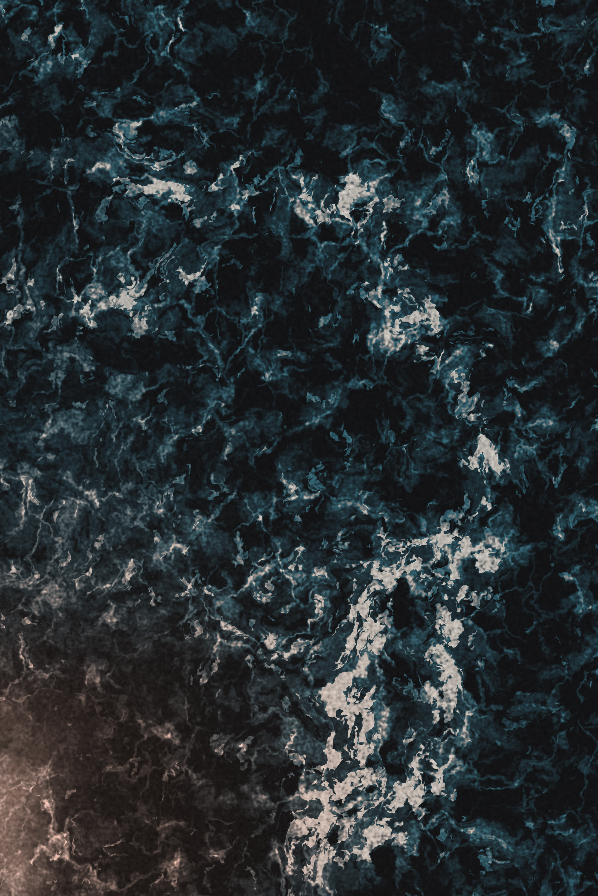
A Shadertoy shader for this texture:

```glsl
// Dark brecciated marble: near-black stone with mottled teal haze, broken cracks
// and pale shards crowding along a few seams; a warm stain in the lower left.
// Warped Voronoi borders give the cracks, gradient noise the haze and shards.
#define COARSE_CELLS 12.0
#define FINE_CELLS 31.0
#define WARP 0.035
#define HAZE 0.40
#define HAZE_SCALE 24.0
#define VEIN_WIDTH 0.0016
#define VEIN_GAIN 0.75
#define WISP_GAIN 0.30
#define SHARD_SCALE 44.0
#define SHARD_GAIN 0.78
#define GRAIN 0.32

const vec3 BLACK = vec3(0.072, 0.074, 0.082);
const vec3 DEEP  = vec3(0.115, 0.190, 0.222);
const vec3 TEAL  = vec3(0.180, 0.365, 0.420);
const vec3 STEEL = vec3(0.275, 0.345, 0.370);
const vec3 ASH   = vec3(0.460, 0.470, 0.470);
const vec3 BONE  = vec3(0.710, 0.695, 0.670);
const vec3 BROWN = vec3(1.220, 0.970, 0.880);
const vec3 BLUSH = vec3(0.600, 0.470, 0.415);

// Seams as segments: start xy, end xy
const vec4 SEAMS[10] = vec4[10](
    vec4(0.33, -0.02, 0.39, 0.20), vec4(0.39, 0.20, 0.42, 0.36),
    vec4(0.42, 0.36, 0.53, 0.43), vec4(0.53, 0.43, 0.54, 0.55),
    vec4(0.54, 0.55, 0.45, 0.64), vec4(0.45, 0.64, 0.43, 0.75),
    vec4(0.43, 0.75, 0.08, 0.80), vec4(0.02, 0.67, 0.20, 0.68),
    vec4(0.34, 0.02, 0.48, 0.13), vec4(0.48, 0.13, 0.53, 0.43));

vec2 hash2(vec2 c) {
    vec3 h = fract(c.xyx * vec3(0.1031, 0.1030, 0.0973));
    h += dot(h, h.yzx + 33.33);
    return fract((h.xx + h.yz) * h.zy);
}
float corner(vec2 cell, vec2 offset) {
    float angle = 6.2832 * hash2(cell).x;
    return dot(vec2(cos(angle), sin(angle)), offset);
}
float gradientNoise(vec2 p) {
    vec2 i = floor(p), f = fract(p), e = vec2(1.0, 0.0);
    vec2 u = f * f * f * (f * (f * 6.0 - 15.0) + 10.0);
    return mix(mix(corner(i, f), corner(i + e, f - e), u.x),
               mix(corner(i + e.yx, f - e.yx), corner(i + 1.0, f - 1.0), u.x), u.y);
}
float fbm(vec2 p, float roughness) {
    float sum = 0.0, gain = 1.0;
    for (int k = 0; k < 4; k++, gain *= roughness) {
        sum += gain * gradientNoise(p);
        p = mat2(1.6, 1.2, -1.2, 1.6) * p + 17.3;
    }
    return sum;
}
// Distance to the nearest Voronoi border, in cell units
float crackDistance(vec2 p) {
    vec2 i = floor(p), f = fract(p), nearCell = vec2(0.0), nearest = vec2(8.0);
    float edge = 8.0;
    for (int k = 0; k < 9; k++) {
        vec2 g = vec2(k % 3, k / 3) - 1.0, r = g + hash2(i + g) - f;
        if (dot(r, r) < dot(nearest, nearest)) { nearest = r; nearCell = g; }
    }
    for (int k = 0; k < 25; k++) {
        vec2 g = nearCell + vec2(k % 5, k / 5) - 2.0;
        vec2 r = g + hash2(i + g) - f, gap = r - nearest;
        if (dot(gap, gap) > 1e-5) edge = min(edge, dot(0.5 * (nearest + r), normalize(gap)));
    }
    return edge;
}
float seamMask(vec2 p) {
    float mask = 0.0;
    for (int k = 0; k < 10; k++) {
        vec2 a = p - SEAMS[k].xy, b = SEAMS[k].zw - SEAMS[k].xy;
        float d = length(a - b * clamp(dot(a, b) / dot(b, b), 0.0, 1.0));
        mask = max(mask, exp(-d * d / 0.0013));
    }
    return mask * mix(1.0, 0.55, smoothstep(0.5, 0.72, p.y));
}
float blob(vec2 d) { return exp(-dot(d, d)); }
float line(float d, float width) { return 1.0 - smoothstep(0.2 * width, 1.9 * width, d); }

vec3 stoneRamp(float t, vec3 middle) {
    vec3 c = mix(BLACK, DEEP, smoothstep(0.0, 0.32, t));
    c = mix(c, middle, smoothstep(0.28, 0.55, t));
    c = mix(c, ASH, smoothstep(0.52, 0.74, t));
    return mix(c, BONE, smoothstep(0.70, 0.95, t));
}

void mainImage(out vec4 fragColor, in vec2 fragCoord) {
    vec2 p = fragCoord / iResolution.y;
    // Bent coordinates, slightly stretched along the rising diagonal
    vec2 q = p + WARP * vec2(fbm(p * 6.0, 0.5), fbm(p * 6.0 + 41.0, 0.5));
    q += 0.009 * vec2(fbm(p * 38.0, 0.6), fbm(p * 38.0 + 9.0, 0.6));
    vec2 s = vec2(dot(q, vec2(0.92, -0.39)), 0.75 * dot(q, vec2(0.39, 0.92)));

    // Where the stone is broken up, fogged or stained
    float cloud = fbm(p * 4.5 + 3.0, 0.5);
    float density = clamp(0.31 + 0.36 * cloud + 0.58 * seamMask(mix(p, q, 0.6)), 0.0, 1.0);
    float fog = blob((q - vec2(0.08, 0.41)) / vec2(0.15, 0.15));
    float stain = blob((q - vec2(0.04, 0.08)) / vec2(0.29, 0.25));
    float glow = blob((q - vec2(-0.01, 0.08)) / vec2(0.075, 0.11));

    // Mottled haze, thinner inside the dark clasts
    float coarse = crackDistance(s * COARSE_CELLS + 5.0);
    float fine = crackDistance(s * FINE_CELLS + 31.0);
    float haze = smoothstep(-0.28, 0.55, fbm(q * HAZE_SCALE, 0.7) + 1.1 * (density - 0.4));
    haze *= 1.0 - 0.45 * smoothstep(0.05, 0.3, coarse);
    float tone = HAZE * haze + 0.09 * stain + fog * (0.20 + 0.25 * fbm(q * 40.0 + 7.0, 0.7));

    // Cracks and wisps: thin in calm stone, wide and pale on the seams
    float breaks = fbm(q * 22.0 + 60.0, 0.6);
    float width = VEIN_WIDTH + 0.004 * density * density * smoothstep(-0.1, 0.5, breaks);
    float vein = line(coarse / COARSE_CELLS, width) * smoothstep(-0.3, 0.3, breaks);
    float hair = line(fine / FINE_CELLS, 0.75 * width) * smoothstep(-0.1, 0.35, fbm(q * 15.0 + 80.0, 0.6));
    float wisp = line(abs(fbm(s * 17.0 + 23.0, 0.6)), 0.05) * smoothstep(-0.2, 0.3, -breaks);
    tone += VEIN_GAIN * (0.2 + 0.8 * density) * max(vein, 0.85 * hair) + WISP_GAIN * density * wisp;

    // Torn pale shards
    float shard = fbm(s * SHARD_SCALE + 12.0, 0.65) + 0.9 * (density - 0.45);
    tone += SHARD_GAIN * smoothstep(0.30, 0.48, shard) * (0.25 + 0.75 * density);

    // Colour, warm stain and grain
    float grain = gradientNoise(p * 310.0) + gradientNoise(p * 170.0 + 5.0);
    tone *= 1.0 + GRAIN * grain;
    vec3 middle = mix(STEEL, TEAL, smoothstep(0.1, 0.5, p.x + 0.4 * p.y - 0.1 + 0.3 * cloud));
    vec3 color = stoneRamp(clamp(tone, 0.0, 1.0), middle);
    vec3 warm = (dot(color, vec3(0.3, 0.5, 0.2)) + 0.015) * BROWN;
    color = mix(color, warm, clamp(1.2 * stain, 0.0, 0.9));
    color = mix(color, BLUSH + 0.25 * tone, 0.9 * glow * (0.85 + 0.5 * fbm(q * 16.0, 0.6)));
    fragColor = vec4(clamp(color * (1.0 + 0.6 * GRAIN * grain), 0.0, 1.0), 1.0);
}
```
